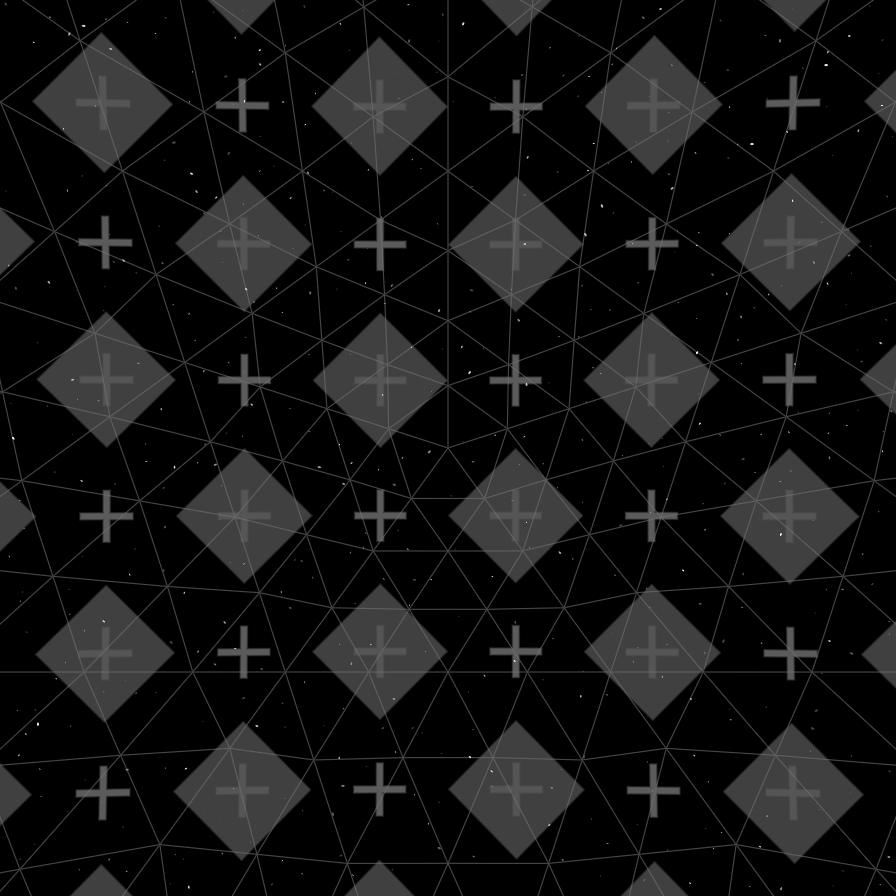
Give the GLSL for this pattern, as a WebGL 2 fragment shader.

```glsl
#version 300 es
precision highp float;
// Grey diamonds and plus signs in a checkerboard over a starry geodesic wire dome.

#define CELL 0.1508          // spacing of the plus signs
#define PINCUSHION 0.07      // outward stretch of the grid
#define DIAMOND_RADIUS 0.0750
#define PLUS_ARM 0.0288
#define PLUS_HALF_WIDTH 0.0039
#define EDGE_BLUR 0.0016
#define WIRE_WIDTH 0.0013
#define WIRE_OPACITY 0.6
#define DOME_LEVELS 3        // subdivisions of each icosahedron face
#define FOCAL 0.5            // focal length: a 90 degree view
#define STAR_CELLS 30.0
#define STAR_CHANCE 0.6

uniform vec2 u_resolution;
out vec4 fragColor;

const float PI = 3.14159;
const float DIAMOND_GREY = 0.25;
const float PLUS_GREY = 0.355;
const float PLUS_ON_DIAMOND_GREY = 0.335;
const float WIRE_GREY = 0.45;

vec3 hash3(vec2 p) {
    vec3 q = fract(p.xyx * vec3(0.1031, 0.1030, 0.0973));
    q += dot(q, q.yxz + 33.33);
    return fract((q.xxy + q.yzz) * q.zyx);
}

float fillMask(float dist, float px) {
    float blur = max(EDGE_BLUR, 0.75 * px);
    return 1.0 - smoothstep(-blur, blur, dist);
}

float boxDistance(vec2 p, vec2 halfSize) {
    vec2 d = abs(p) - halfSize;
    return length(max(d, 0.0)) + min(max(d.x, d.y), 0.0);
}

float plusDistance(vec2 p) {
    vec2 bar = vec2(PLUS_ARM, PLUS_HALF_WIDTH);
    return min(boxDistance(p, bar), boxDistance(p, bar.yx));
}

// Distance on the view plane to the great circle through two directions
float arcDistance(vec3 a, vec3 b, vec3 ray) {
    vec3 n = cross(a, b);
    return abs(dot(n, ray)) / length(n.xy);
}

// Dome seen from inside, looking at a vertex shared by five faces
float domeDistance(vec2 p) {
    float turn = mod(atan(p.x, p.y), 0.4 * PI) - 0.2 * PI;
    vec3 ray = vec3(length(p) * vec2(sin(turn), cos(turn)), FOCAL);
    vec2 corner = 0.894427 * vec2(sin(0.2 * PI), cos(0.2 * PI));
    vec3 a = vec3(0.0, 0.0, 1.0);
    vec3 b = vec3(corner, 0.447214);
    vec3 c = vec3(-corner.x, corner.y, 0.447214);

    // Descend into the sub-triangle that holds the ray
    for (int i = 0; i < DOME_LEVELS; i++) {
        vec3 ab = normalize(a + b);
        vec3 bc = normalize(b + c);
        vec3 ca = normalize(c + a);
        if (dot(cross(ab, ca), ray) > 0.0)      { b = ab; c = ca; }
        else if (dot(cross(bc, ab), ray) > 0.0) { a = ab; c = bc; }
        else if (dot(cross(ca, bc), ray) > 0.0) { a = ca; b = bc; }
        else                                    { a = bc; b = ca; c = ab; }
    }
    return min(arcDistance(a, b, ray),
               min(arcDistance(b, c, ray), arcDistance(c, a, ray)));
}

// Small specks, slightly stretched, mostly dim
float stars(vec2 p, float px) {
    vec2 id = floor(p * STAR_CELLS);
    vec3 place = hash3(id + 71.0);
    vec3 look = hash3(id + 213.0);
    vec2 d = p - (id + 0.1 + 0.8 * place.xy) / STAR_CELLS;
    float angle = look.x * PI;
    d = mat2(cos(angle), -sin(angle), sin(angle), cos(angle)) * d;
    d.x *= 0.6;
    float radius = mix(0.0004, 0.0012, look.y * look.y);
    float spot = 1.0 - smoothstep(radius - 0.5 * px, radius + 0.5 * px, length(d));
    float glow = 0.25 + 0.7 * look.z * look.z;
    return step(place.z, STAR_CHANCE) * spot * glow;
}

void main() {
    float px = 1.0 / min(u_resolution.x, u_resolution.y);
    vec2 p = (gl_FragCoord.xy - 0.5 * u_resolution) * px;

    // Checkerboard of diamonds, with a plus in every cell
    vec2 grid = p * (1.0 - PINCUSHION * dot(p, p)) / CELL;
    vec2 id = floor(grid);
    vec2 local = (fract(grid) - 0.5) * CELL;
    float hasDiamond = mod(id.x + id.y, 2.0);
    float diamondDist = (abs(local.x) + abs(local.y) - DIAMOND_RADIUS) * 0.7071;
    float grey = DIAMOND_GREY * hasDiamond * fillMask(diamondDist, px);
    float plusGrey = mix(PLUS_GREY, PLUS_ON_DIAMOND_GREY, hasDiamond);
    grey = mix(grey, plusGrey, fillMask(plusDistance(local), px));

    // Hairline wires, by box coverage
    float wire = clamp((0.5 * (WIRE_WIDTH + px) - domeDistance(p)) / px,
                       0.0, min(1.0, WIRE_WIDTH / px));
    grey = mix(grey, max(grey, WIRE_GREY), WIRE_OPACITY * wire);

    grey = max(grey, min(1.0, grey * 0.5 + stars(p, px)));
    fragColor = vec4(vec3(grey), 1.0);
}
```
